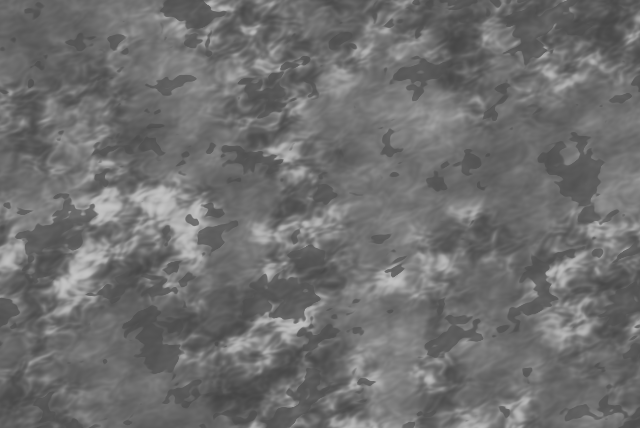
Reproduce this texture procedurally as a WebGL 2 fragment shader.

```glsl
#version 300 es
precision highp float;
// Mottled grey cloud cover: broad soft shading, slanted crumbly clumps and
// small flat dark patches with ragged edges. Built from gradient noise whose
// roughness varies by region, then passed through an exponential tone curve.

uniform vec2 u_resolution;
out vec4 fragColor;

const float TAU = 6.28319;
const float SLANT = 0.38;      // direction of the wisps, radians
const float STRETCH = 1.5;     // length of the wisps against their width
const float DARK_TONE = 0.335;
const float BRIGHT_LIMIT = 2.7;

mat2 rotation(float angle) {
    float c = cos(angle), s = sin(angle);
    return mat2(c, s, -s, c);
}

float hash(vec2 cell) {
    vec3 h = fract(cell.xyx * vec3(0.1031, 0.1030, 0.0973));
    h += dot(h, h.yzx + 33.33);
    return fract((h.x + h.y) * h.z);
}

// Dot product of a random unit gradient with the offset from its corner
float cornerSlope(vec2 cell, vec2 offset) {
    float angle = TAU * hash(cell);
    return dot(vec2(cos(angle), sin(angle)), offset);
}

float gradientNoise(vec2 p) {
    vec2 i = floor(p), f = p - i;
    vec2 w = f * f * f * (f * (f * 6.0 - 15.0) + 10.0);
    vec2 e = vec2(1.0, 0.0);
    float low = mix(cornerSlope(i, f), cornerSlope(i + e, f - e), w.x);
    float high = mix(cornerSlope(i + e.yx, f - e.yx),
                     cornerSlope(i + e.xx, f - e.xx), w.x);
    return mix(low, high, w.y);
}

// Sum of octaves; each one is turned a little to hide the lattice
float fbm(vec2 p, int octaves, float gain) {
    mat2 turn = 2.03 * rotation(0.2);
    float sum = 0.0, weight = 1.0;
    for (int i = 0; i < octaves; i++) {
        sum += weight * gradientNoise(p);
        p = turn * p + vec2(17.3, 9.1);
        weight *= gain;
    }
    return sum;
}

// Small displacement that frays the edges without smearing them
vec2 fray(vec2 p, float scale, float amount) {
    vec2 q = p * scale;
    return p + amount * vec2(gradientNoise(q + 31.7), gradientNoise(q + 74.2));
}

// Skewed bell value to grey, with a long bright tail
float toneCurve(float z) {
    return 0.246 + 0.175 * exp(0.42 * z);
}

// Eases values above the knee towards the limit
float softLimit(float z, float knee, float limit) {
    float room = limit - knee;
    return z < knee ? z : knee + room * (1.0 - exp((knee - z) / room));
}

void main() {
    vec2 p = gl_FragCoord.xy / u_resolution.y;

    // Slanted, stretched space for wisps and patches
    vec2 slanted = rotation(-SLANT) * p;
    slanted.x /= STRETCH;
    vec2 frayed = fray(slanted, 24.0, 0.012);

    // Broad shading and the regions of calm or rough cover
    float broad = fbm(p * 2.3 + 5.4, 3, 0.5);
    float region = fbm(p * 3.0 + 42.6, 3, 0.6);
    float rough = mix(0.4, 1.45, smoothstep(-0.28, 0.25, region));

    // Crumbly clumps, plus faint long streaks
    float clumps = fbm(frayed * 10.0 + 12.8, 4, 0.78);
    float streaks = gradientNoise(slanted * vec2(18.0, 80.0) + 3.9);
    float z = 0.12 + 1.9 * broad + 2.8 * rough * clumps + 0.25 * streaks;
    float tone = toneCurve(softLimit(z, 1.5, BRIGHT_LIMIT));

    // Flat dark patches with ragged edges, mostly in rough cover
    float patches = fbm(frayed * 8.5 + 88.1, 4, 0.7) + 0.16 * (rough - 1.0);
    float dark = smoothstep(0.27, 0.38, patches);
    float floorTone = DARK_TONE + 0.05 * broad + 0.03 * clumps;
    tone = mix(tone, floorTone, 0.85 * dark);

    fragColor = vec4(vec3(tone), 1.0);
}
```
